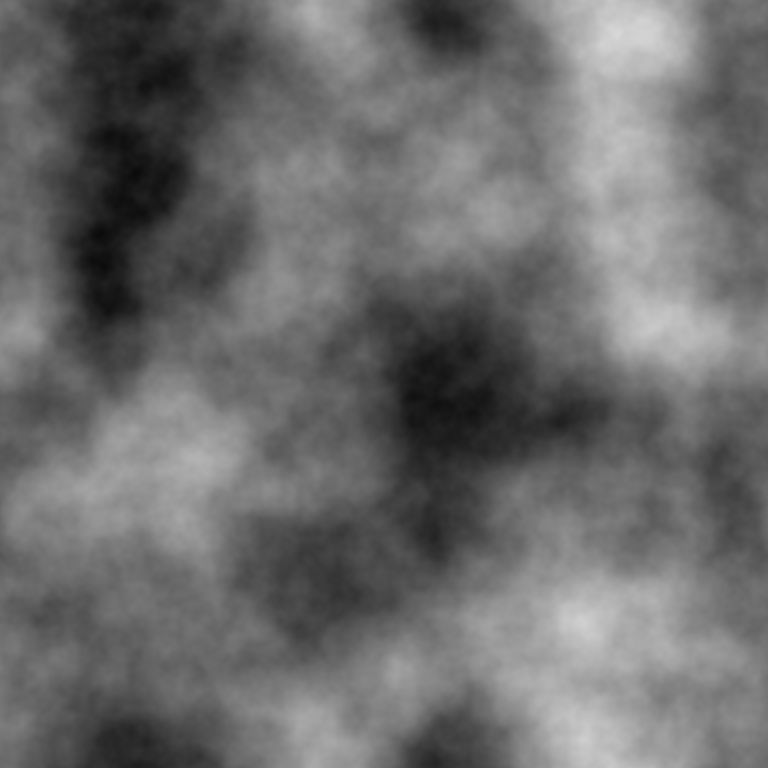
Give the GLSL for this texture, as a Shadertoy shader.

```glsl
// Soft grey clouds: a tiling fractal sum of gradient noise.
// Each octave doubles its whole-number lattice period and about halves its weight;
// lattice points wrap at the period, so opposite edges join.

const int   BASE_CELLS = 3;       // lattice cells across the canvas, first octave
const int   OCTAVES    = 6;
const float GAIN       = 0.515;   // weight ratio between successive octaves
const float MEAN_GREY  = 0.423;
const float CONTRAST   = 0.56;
const float DARKEST    = 0.03;
const float LIGHTEST   = 0.86;
const float LEAN       = 0.25;    // pull of the broad banks toward a falling diagonal
const uint  SEED       = 17u;
const float TAU        = 6.28319;

// Integer hash of a lattice point and octave, mapped to 0..1
float hash(ivec2 cell, int octave) {
    uvec2 v = uvec2(cell) + uvec2(SEED, uint(octave) * 131u);
    v = v * 1664525u + 1013904223u;
    v.x += v.y * 1664525u;
    v.y += v.x * 1664525u;
    v ^= v >> 16u;
    v.x += v.y * 1664525u;
    v.y += v.x * 1664525u;
    v ^= v >> 16u;
    return float(v.x & 65535u) / 65536.0;
}

// Slope contribution of one lattice corner, wrapped at the period
float corner(ivec2 cell, vec2 offset, int period, int octave) {
    ivec2 wrapped = (cell + period) % period;
    float angle = TAU * hash(wrapped, octave);
    vec2 slope = vec2(cos(angle), sin(angle));
    // Steeper across the diagonal than along it, in the first octave only
    if (octave == 0) slope += LEAN * slope.yx;
    return dot(slope, offset);
}

// Periodic gradient noise with quintic interpolation
float gradientNoise(vec2 p, int period, int octave) {
    ivec2 cell = ivec2(floor(p));
    vec2 f = fract(p);
    vec2 fade = f * f * f * (f * (f * 6.0 - 15.0) + 10.0);
    vec2 right = vec2(1.0, 0.0);
    vec2 up = vec2(0.0, 1.0);

    float a = corner(cell, f, period, octave);
    float b = corner(cell + ivec2(1, 0), f - right, period, octave);
    float c = corner(cell + ivec2(0, 1), f - up, period, octave);
    float d = corner(cell + ivec2(1, 1), f - right - up, period, octave);
    return mix(mix(a, b, fade.x), mix(c, d, fade.x), fade.y);
}

// Fractal sum of octaves over the unit tile
float clouds(vec2 uv) {
    float sum = 0.0;
    float weight = 1.0;
    int period = BASE_CELLS;
    for (int i = 0; i < OCTAVES; i++) {
        sum += weight * gradientNoise(uv * float(period), period, i);
        weight *= GAIN;
        period *= 2;
    }
    return sum;
}

void mainImage(out vec4 fragColor, in vec2 fragCoord) {
    vec2 uv = fragCoord / iResolution.xy;
    float grey = MEAN_GREY + CONTRAST * clouds(uv);
    fragColor = vec4(vec3(clamp(grey, DARKEST, LIGHTEST)), 1.0);
}
```
